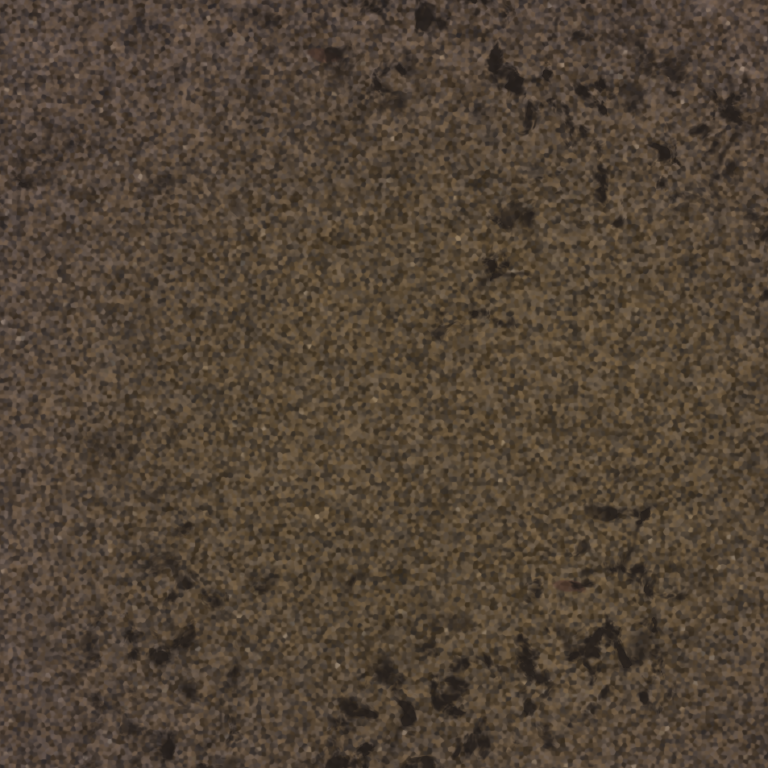
This texture is drawn by a WebGL 1 fragment shader. Its source:

```glsl
precision highp float;
// Damp, dark brown sandy soil: fine soft grains, crumbly pits and faint cracks.

uniform vec2 u_resolution;

vec3 hash3(vec2 p) {
  vec3 h = fract(p.xyx * vec3(0.1031, 0.1030, 0.0973));
  h += dot(h, h.yxz + 33.33);
  return fract((h.xxy + h.yzz) * h.zyx);
}

float valueNoise(vec2 p) {
  vec2 cell = floor(p);
  vec2 f = fract(p);
  f = f * f * (3.0 - 2.0 * f);
  float low = mix(hash3(cell).x, hash3(cell + vec2(1.0, 0.0)).x, f.x);
  float high = mix(hash3(cell + vec2(0.0, 1.0)).x, hash3(cell + 1.0).x, f.x);
  return mix(low, high, f.y);
}

float fbm(vec2 p) {
  float sum = 0.0;
  float gain = 0.533;
  for (int i = 0; i < 4; i++) {
    sum += gain * valueNoise(p);
    p = mat2(1.6, 1.2, -1.2, 1.6) * p + 17.3;
    gain *= 0.5;
  }
  return sum;
}

// Soft blend of jittered grains: x brightness, y hue, z glint.
vec3 grains(vec2 p) {
  vec2 cell = floor(p);
  vec3 sum = vec3(0.0);
  float total = 0.0;
  for (int y = -1; y <= 1; y++) {
    for (int x = -1; x <= 1; x++) {
      vec2 id = cell + vec2(float(x), float(y));
      vec2 offset = id + 0.15 + 0.7 * hash3(id + 71.0).xy - p;
      float weight = exp(-5.0 * dot(offset, offset));
      vec3 grain = hash3(id);
      grain.z = smoothstep(0.985, 1.0, grain.z);
      sum += weight * grain;
      total += weight;
    }
  }
  return sum / total;
}

// Rare flat reddish pebbles, lying nearly level.
float pebbles(vec2 p) {
  vec2 id = floor(p * 6.0);
  vec3 h = hash3(id + 9.0);
  vec2 d = fract(p * 6.0) - 0.3 - 0.4 * h.xy;
  d.y += 0.15 * d.x + 0.04 * (valueNoise(p * 60.0) - 0.5);
  float shape = length(d / vec2(0.14, 0.055));
  return step(0.94, h.z) * (1.0 - smoothstep(0.7, 1.1, shape));
}

void main() {
  vec2 p = gl_FragCoord.xy / u_resolution.y;
  float upper = smoothstep(0.55, 1.0, p.y);

  // Olive brown in the middle, greyer and cooler toward the top and left.
  float cool = smoothstep(0.2, 0.75, length((p - vec2(0.62, 0.42)) * vec2(0.9, 1.1)));
  vec3 color = mix(vec3(0.335, 0.279, 0.210), vec3(0.318, 0.265, 0.232), cool);
  color *= 1.0 + 0.14 * (fbm(p * 4.0 + 3.0) - 0.5);

  // Grain and larger clumps.
  vec3 grain = grains(p * 185.0);
  float clump = fbm(p * 65.0) - 0.5;
  color *= 1.0 + 0.70 * (grain.x - 0.5) + (0.22 + 0.25 * upper) * clump;
  color += (grain.y - 0.5) * vec3(0.025, 0.0, -0.045);
  color += 0.16 * grain.z * vec3(1.0, 0.95, 0.85);

  // Reddish pebbles, smoother than the soil around them.
  color = mix(color, vec3(0.32, 0.23, 0.19) * (0.85 + 0.3 * grain.x), 0.75 * pebbles(p));

  // Dark pits and broken cracks gather in scattered patches.
  vec2 warped = p + 0.035 * (vec2(fbm(p * 18.0), fbm(p * 18.0 + 40.0)) - 0.5);
  float patchField = fbm(p * 5.0 + 11.0) + 0.16 * abs(p.y - 0.5) - 0.03;
  float disturbed = smoothstep(0.50, 0.70, patchField);
  float pits = smoothstep(0.55, 0.76, fbm(warped * 42.0 + 5.0));
  float ridge = abs(valueNoise(warped * vec2(9.0, 13.0) + 23.0) - 0.5);
  float cracks = (1.0 - smoothstep(0.0, 0.05, ridge)) * smoothstep(0.42, 0.62, fbm(p * 30.0));
  float hollow = clamp(disturbed * (0.9 * pits + 0.55 * cracks), 0.0, 0.85);
  color = mix(color, vec3(0.125, 0.105, 0.095), hollow);

  gl_FragColor = vec4(color, 1.0);
}
```
